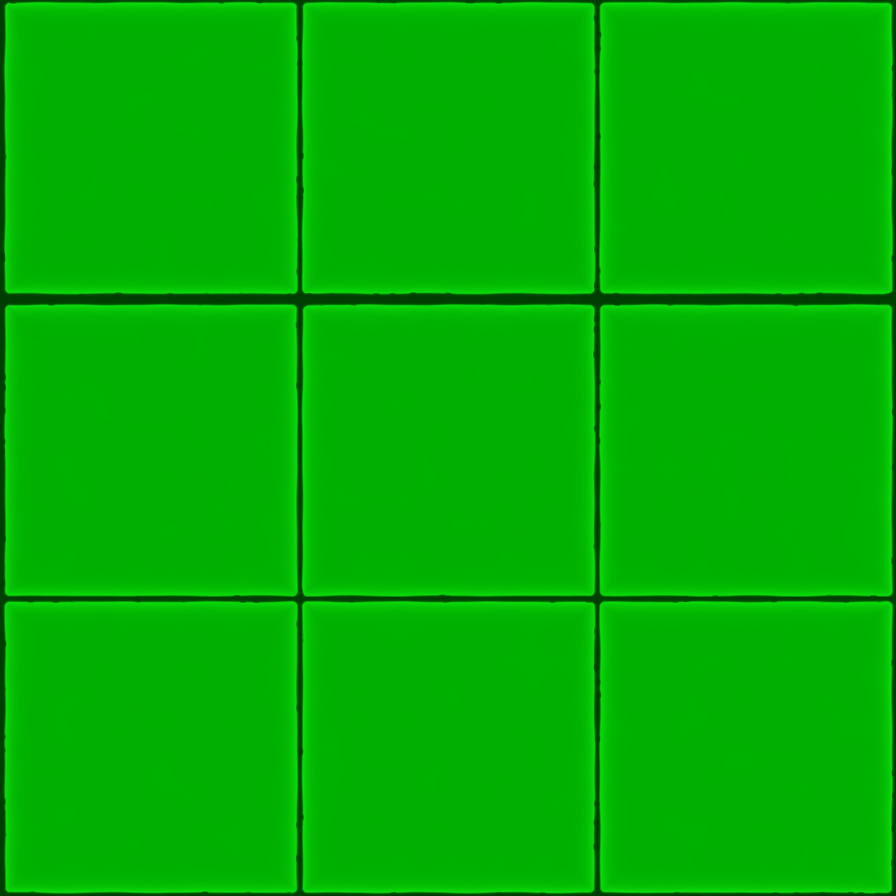
Give the GLSL for this pattern, as a Shadertoy shader.

```glsl
float hash(vec2 p) {
    return fract(sin(dot(p, vec2(127.1, 311.7))) * 4375.85);
}

// Distance to the nearest scattered point
float cellular(vec2 p) {
    vec2 cell = floor(p), local = fract(p);
    float nearest = 2.0;
    for (int y = -1; y <= 1; y++)
        for (int x = -1; x <= 1; x++) {
            vec2 o = vec2(x, y), c = cell + o;
            vec2 site = o + vec2(hash(c), hash(c + 37.0));
            nearest = min(nearest, length(site - local));
        }
    return nearest;
}

float roundedBox(vec2 p, vec2 halfSize, float radius) {
    vec2 q = abs(p) - halfSize + radius;
    return length(max(q, 0.0)) + min(max(q.x, q.y), 0.0) - radius;
}

// Slight waviness of the hand-cut edges
float edgeWobble(vec2 p) {
    return 0.0010 * sin(p.x * 19.0 + 2.0 * sin(p.y * 11.0))
         + 0.0008 * sin(p.y * 31.0 + 1.7 * sin(p.x * 23.0));
}

void mainImage(out vec4 fragColor, in vec2 fragCoord) {
    vec2 p = fragCoord / iResolution.xy * 3.0;
    float pixel = 3.0 / min(iResolution.x, iResolution.y);
    vec2 id = floor(p);

    // Uneven laying: columns drift inward, the upper joint is wider
    float rowShift = id.y < 0.5 ? -0.002 : (id.y < 1.5 ? -0.008 : 0.004);
    vec2 shift = vec2(0.006 - 0.004 * id.x, rowShift);
    vec2 local = p - id - 0.5 - shift;
    float d = roundedBox(local, vec2(0.489, 0.487), 0.016) + edgeWobble(p);

    // Small chips along the rim
    float chip = 1.0 - smoothstep(0.05, 0.22, cellular(p * 14.0));
    d += 0.003 * chip * smoothstep(-0.012, 0.0, d);

    // Glazed face with a glowing rim
    float rim = exp(min(d, 0.0) / 0.0195);
    vec3 face = vec3(0.0, 0.69, 0.0) + vec3(0.05, 0.20, 0.05) * rim;
    face.g += 0.008 * (cellular(p * 9.0) - 0.45);

    // Grout, darkest along the middle of the joint
    vec3 grout = mix(vec3(0.0, 0.31, 0.0), vec3(0.0, 0.24, 0.01),
                     smoothstep(0.002, 0.010, d));
    grout.g += 0.02 * (cellular(p * 40.0) - 0.45);

    float soft = max(pixel * 0.7, 0.004);
    fragColor = vec4(mix(face, grout, smoothstep(-soft, soft, d)), 1.0);
}
```
